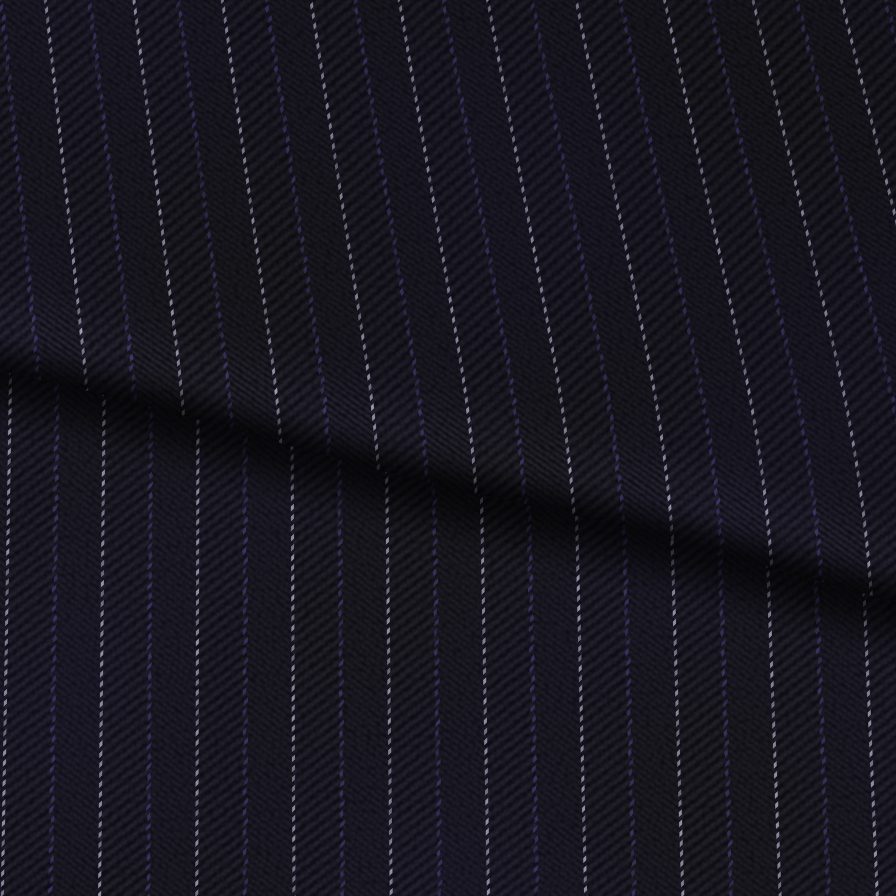
Reproduce this texture procedurally as a WebGL 2 fragment shader.

```glsl
#version 300 es
precision highp float;

uniform vec2 u_resolution;
out vec4 fragColor;

// Colours
const vec3 GROUND = vec3(0.050, 0.050, 0.068);
const vec3 RIB = vec3(0.132, 0.130, 0.160);
const vec3 VIOLET_TINT = vec3(0.012, 0.004, 0.030);
const vec3 PALE_THREAD = vec3(0.62, 0.59, 0.70);
const vec3 VIOLET_THREAD = vec3(0.25, 0.21, 0.42);

// Weave, in canvas units
const float RIB_PERIOD = 0.0122;
const float FINE_PERIOD = 0.0078;
const float RIB_SLOPE = 0.75;
const float DASH_PERIOD = 0.0112;
const float PALE_HALF_WIDTH = 0.0017;
const float VIOLET_HALF_WIDTH = 0.0021;
const float GRAIN_SCALE = 190.0;

// Fold line
const float FOLD_HEIGHT = 0.586;
const float FOLD_SLOPE = -0.255;

const float TAU = 6.2831853;

float hash(vec2 p) {
    p = fract(p * vec2(0.1031, 0.1137));
    p += dot(p, p.yx + 33.33);
    return fract((p.x + p.y) * p.x * 17.0);
}

// Distance to the nearest jittered cell point
float cellular(vec2 p) {
    vec2 cell = floor(p);
    float nearest = 1.0;
    for (int j = -1; j <= 1; j++) {
        for (int i = -1; i <= 1; i++) {
            vec2 c = cell + vec2(i, j);
            vec2 site = c + vec2(hash(c + 41.0), hash(c + 97.0));
            nearest = min(nearest, distance(p, site));
        }
    }
    return nearest;
}

float band(float dist, float halfWidth, float blur) {
    return 1.0 - smoothstep(halfWidth - blur, halfWidth + blur, dist);
}

// Soft slanted stitches along one stripe; each differs in strength
float stitches(float across, float y, float halfWidth, float id, float blur) {
    float t = (y - across * 0.9) / DASH_PERIOD + hash(vec2(id, 7.0));
    float dash = smoothstep(-0.45, 0.5, cos(TAU * t));
    float strength = 0.65 + 0.35 * hash(vec2(floor(t + 0.5) + 60.0, id + 20.0));
    return band(abs(across), halfWidth, blur) * dash * strength;
}

// lane counts pale stripes; violet ones lie halfway between
vec3 cloth(vec2 p, float lane, float spacing, float ridge, float blur) {
    float phase = fract(lane);
    float x = phase * spacing;

    // Bold rising twill beside pale stripes, fine falling twill beside violet
    float bold = 0.5 + 0.5 * sin(TAU * (p.y - x * RIB_SLOPE) / RIB_PERIOD);
    float fine = 0.5 + 0.5 * sin(TAU * (p.y + x * RIB_SLOPE) / FINE_PERIOD);
    float fineSide = smoothstep(0.47, 0.53, phase);
    float rib = mix(bold, mix(0.42, fine, 0.45 + 0.45 * ridge), fineSide);

    float grain = cellular(vec2(x + floor(lane), p.y) * GRAIN_SCALE);
    vec3 color = mix(GROUND, RIB, clamp(rib * 0.68 + (0.5 - grain) * 0.55 + 0.07, 0.0, 1.2));

    // Broad uneven tint
    float drift = sin(p.x * 9.0 + sin(p.y * 7.0)) * sin(p.y * 8.0 - p.x * 3.0);
    color += VIOLET_TINT * (0.5 + 0.5 * drift);

    // Pinstripes
    float paleId = floor(lane + 0.5);
    float violetId = floor(lane);
    float paleX = (lane - paleId) * spacing;
    float violetX = (phase - 0.5) * spacing;
    violetX += 0.0010 * sin(TAU * p.y / (DASH_PERIOD * 2.0));
    float pale = stitches(paleX, p.y, PALE_HALF_WIDTH, paleId, blur);
    float violet = stitches(violetX, p.y, VIOLET_HALF_WIDTH, violetId + 30.0, blur);
    color = mix(color, VIOLET_THREAD, violet * 0.85);
    return mix(color, PALE_THREAD, pale * 0.95);
}

void main() {
    vec2 p = gl_FragCoord.xy / u_resolution;
    float blur = max(0.7 / u_resolution.y, 0.0006);
    float down = 1.0 - p.y;
    float fold = FOLD_HEIGHT + FOLD_SLOPE * p.x + 0.003 * sin(p.x * 11.0);
    float d = p.y - fold;

    // Upper cloth: leaning stripes that straighten near the fold
    float bend = 0.3 * pow(max(down - 0.39, 0.0), 2.0);
    float upperSpacing = 0.0987 + 0.0157 * down;
    float upperLane = (p.x - 0.0508 - 0.107 * down + bend) / upperSpacing;
    float ridge = exp(-pow((d - 0.055) / 0.04, 2.0));
    vec3 upper = cloth(p, upperLane, upperSpacing, ridge, blur);
    upper *= mix(0.32, 1.0, smoothstep(-0.005, 0.045, d));
    upper *= 0.94 + 0.16 * ridge - 0.10 * p.x * p.y;

    // Lower cloth: nearly upright stripes, shaded below the fold
    float lowerSpacing = 0.1085 - 0.0066 * p.y;
    float lowerLane = (p.x - 0.0026 - 0.0157 * p.y) / lowerSpacing;
    vec3 lower = cloth(p, lowerLane, lowerSpacing, 0.0, blur);
    lower *= mix(0.34, 1.0, smoothstep(0.0, 0.075, -d));

    fragColor = vec4(mix(lower, upper, smoothstep(-blur, blur, d)), 1.0);
}
```
